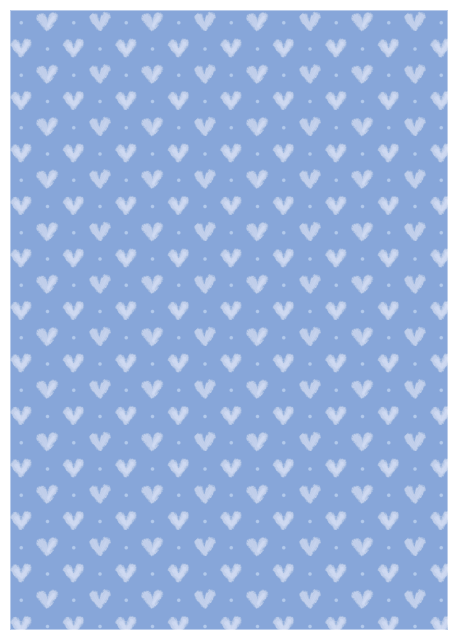
Write a Shadertoy shader that draws this pattern.

```glsl
const vec3 PAPER = vec3(1.0);
const vec3 BLUE = vec3(0.53, 0.65, 0.85);
const vec3 WASH = vec3(0.65, 0.74, 0.88);
const vec3 PAINT = vec3(0.755, 0.81, 0.92);
const vec3 HIGHLIGHT = vec3(0.82, 0.86, 0.95);
const vec3 DOT = vec3(0.70, 0.79, 0.92);

// Lengths as fractions of the canvas height
const float PITCH = 63.0 / 768.0;
const float HEART_SIZE = 13.0 / 768.0;
const float MARGIN = 12.5 / 768.0;
const vec2 FIRST_HEART = vec2(57.0, 742.0) / 768.0;

vec2 hashGradient(vec2 cell) {
    vec2 h = vec2(dot(cell, vec2(127.1, 311.7)), dot(cell, vec2(269.5, 183.3)));
    return 2.0 * fract(sin(h) * 43758.5) - 1.0;
}

float gradientNoise(vec2 p) {
    vec2 i = floor(p), f = p - i;
    vec2 w = f * f * f * (f * (f * 6.0 - 15.0) + 10.0);
    vec2 e = vec2(0.0, 1.0);
    float low = mix(dot(hashGradient(i), f),
                    dot(hashGradient(i + e.yx), f - e.yx), w.x);
    float high = mix(dot(hashGradient(i + e.xy), f - e.xy),
                     dot(hashGradient(i + e.yy), f - e.yy), w.x);
    return mix(low, high, w.y);
}

float taperedStroke(vec2 p, vec2 a, vec2 b, float startRadius, float endRadius) {
    vec2 ab = b - a;
    float t = clamp(dot(p - a, ab) / dot(ab, ab), 0.0, 1.0);
    return length(p - a - ab * t) - mix(startRadius, endRadius, t);
}

float coverage(float dist, float blur) {
    return 1.0 - smoothstep(-blur, blur, dist);
}

// A heart made of two broad brush strokes meeting at the tip
float heartShape(vec2 p) {
    float left = taperedStroke(p, vec2(-0.54, 0.33), vec2(-0.03, -0.60), 0.42, 0.25);
    float right = taperedStroke(p, vec2(0.52, 0.43), vec2(-0.03, -0.60), 0.42, 0.25);
    return min(left, right);
}

// style 0: light right stroke, 1: nearly flat, 2: light V
vec3 paintHeart(vec3 ground, vec2 p, float style, float pixel) {
    vec2 seed = vec2(17.0, 9.0) * (style + 1.0);
    float ragged = 0.13 * gradientNoise(p * 2.6 + seed)
                 + 0.08 * gradientNoise(p * 6.5 + seed);
    float body = heartShape(p) + ragged;

    vec3 color = mix(ground, WASH, coverage(body - 0.03, pixel));
    color = mix(color, PAINT, coverage(body + 0.05 + 0.5 * ragged, pixel));

    // Lighter inner strokes and faint bristle streaks
    float rightLight = taperedStroke(p, vec2(0.52, 0.36), vec2(0.06, -0.38), 0.17, 0.13);
    float leftLight = taperedStroke(p, vec2(-0.42, 0.18), vec2(0.0, -0.38), 0.19, 0.14);
    float light = style > 1.5 ? min(leftLight, rightLight) : rightLight;
    float strength = abs(style - 1.0) < 0.5 ? 0.2 : 0.8;
    color = mix(color, HIGHLIGHT, strength * coverage(light + 1.2 * ragged, pixel + 0.03));
    float streak = gradientNoise(vec2(abs(p.x) * 7.0 - p.y * 4.0, p.y * 1.5) + seed);
    return color + 0.025 * streak * coverage(body + 0.08, pixel);
}

void mainImage(out vec4 fragColor, in vec2 fragCoord) {
    vec2 p = fragCoord / iResolution.y;
    vec2 canvas = iResolution.xy / iResolution.y;
    float pixel = 0.75 / iResolution.y;

    // Staggered rows, half a pitch apart
    vec2 grid = (p - FIRST_HEART) / PITCH;
    float row = floor(grid.y * 2.0 + 0.5);
    float odd = mod(row, 2.0);
    float column = floor(grid.x - 0.5 * odd + 0.5);
    vec2 local = (grid - vec2(column + 0.5 * odd, 0.5 * row)) * PITCH;

    float style = odd > 0.5 ? 2.0 : mod(column, 2.0);
    vec3 color = paintHeart(BLUE, local / HEART_SIZE, style, pixel / HEART_SIZE);

    // Small dots midway between neighbouring hearts
    vec2 dotOffset = vec2(abs(local.x) - 0.5 * PITCH, local.y + 0.1 * HEART_SIZE);
    color = mix(color, DOT, coverage(length(dotOffset) - 0.16 * HEART_SIZE, pixel));

    // White border
    vec2 edge = abs(p - 0.5 * canvas) - 0.5 * canvas + MARGIN;
    color = mix(PAPER, color, coverage(max(edge.x, edge.y), pixel));
    fragColor = vec4(color, 1.0);
}
```
